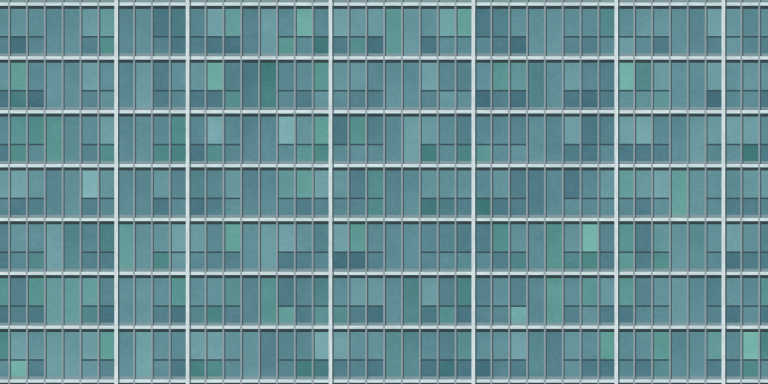
Give the GLSL for this texture, as a WebGL 1 fragment shader.

```glsl
precision highp float;
// Glass curtain wall: teal panes in a grid of mullions, white floor bands and piers.

uniform vec2 u_resolution;

float hash(vec2 p) {
  vec3 q = fract(p.xyx * 0.1031);
  q += dot(q, q.yzx + 33.33);
  return fract((q.x + q.y) * q.z);
}

float noise(vec2 p) {
  vec2 i = floor(p), f = fract(p);
  f = f * f * (3.0 - 2.0 * f);
  return mix(mix(hash(i), hash(i + vec2(1.0, 0.0)), f.x),
             mix(hash(i + vec2(0.0, 1.0)), hash(i + vec2(1.0, 1.0)), f.x), f.y);
}

// Box-filtered coverage of a stripe, given the signed distance to its centre.
float stripe(float d, float halfWidth, float pixel) {
  return clamp((d + halfWidth) / pixel + 0.5, 0.0, 1.0)
       - clamp((d - halfWidth) / pixel + 0.5, 0.0, 1.0);
}

// Signed distance to the nearest whole number.
float toGrid(float x) {
  return fract(x + 0.5) - 0.5;
}

// Signed distance to the nearest pier; bays are mostly eight panes wide.
float toPier(float x) {
  float d = mod(clamp(x, 8.0, 37.0) - 6.0, 8.0) - 4.0;
  if (x < 8.0) d = x - 6.0;
  if (x > 37.0) d = x - 40.0;
  return d;
}

// Pairs of columns whose glass runs the full storey height.
float isTall(float column) {
  float place = column < 10.0 ? mod(column - 2.0, 4.0) : mod(column - 13.0, 8.0);
  return 1.0 - step(2.0, place);
}

vec3 glass(float column, float storey, float lower, float tall) {
  vec2 id = vec2(column, storey * 2.0 + lower) + 7.0;
  float single = hash(id);
  float pair = hash(vec2(floor(column / 2.0) + 61.0, id.y));
  float shade = mix(single, pair, 0.45);
  shade += 0.16 - 0.3 * lower - 0.12 * tall;
  vec3 tint = mix(vec3(0.27, 0.43, 0.48), vec3(0.44, 0.62, 0.645), clamp(shade, 0.0, 1.0));
  // Some panes lean towards green, a few are paler
  float green = smoothstep(0.7, 0.95, hash(id + 113.0));
  tint += green * vec3(-0.015, 0.035, -0.015);
  tint += step(0.91, hash(id + 211.0)) * vec3(0.06, 0.07, 0.06);
  return tint;
}

void main() {
  vec2 uv = gl_FragCoord.xy / u_resolution;
  vec2 cells = vec2(43.0, 7.13);
  vec2 px = cells / u_resolution;
  float x = uv.x * cells.x - 0.5;
  float y = (1.0 - uv.y) * cells.y - 0.074;
  float column = mod(floor(x), 43.0);
  float storey = floor(y);
  float t = fract(y);
  float band = toGrid(y);
  float mullion = toGrid(x);
  float pier = toPier(x);

  // Glass panes with soft reflections
  float tall = isTall(column);
  float split = 1.0 - tall;
  float lower = split * clamp((t - 0.61) / px.y + 0.5, 0.0, 1.0);
  vec3 color = mix(glass(column, storey, 0.0, tall),
                   glass(column, storey, 1.0, tall), lower);
  color += 0.035 * (noise(vec2(x * 0.7, y * 3.0) + 20.0) - 0.5);
  color += 0.025 * (noise(vec2(x * 6.0, y * 26.0) + 50.0) - 0.5);
  color += 0.03 * (t - 0.5) * (1.0 - lower);

  // Dark transom between upper and lower panes
  color = mix(color, vec3(0.23, 0.32, 0.35), 0.9 * split * stripe(t - 0.61, 0.015, px.y));

  // Sill strip above each floor band, shadow beneath it
  color = mix(color, vec3(0.53, 0.61, 0.63), 0.85 * stripe(band + 0.06, 0.025, px.y));
  color = mix(color, vec3(0.21, 0.26, 0.27), 0.95 * stripe(band - 0.064, 0.026, px.y));

  // Grey mullions with a dark edge
  color = mix(color, vec3(0.28, 0.35, 0.38), 0.8 * stripe(mullion - 0.085, 0.04, px.x));
  color = mix(color, vec3(0.56, 0.62, 0.64), 0.9 * stripe(mullion, 0.05, px.x));

  // White floor band, crossed by faint mullion ticks
  float slab = stripe(band, 0.031, px.y);
  vec3 white = vec3(0.84, 0.90, 0.91) - 0.08 * noise(vec2(x * 2.0, storey * 5.0 + 9.0));
  white = mix(white, vec3(0.48, 0.54, 0.56), 0.6 * stripe(mullion, 0.06, px.x));
  color = mix(color, white, slab);

  // White piers with a shaded right side
  color = mix(color, vec3(0.29, 0.37, 0.40), 0.7 * stripe(pier - 0.15, 0.05, px.x));
  vec3 pierWhite = vec3(0.84, 0.89, 0.90) - 0.06 * noise(vec2(column, y * 9.0) + 5.0);
  color = mix(color, pierWhite, stripe(pier, 0.105, px.x));

  gl_FragColor = vec4(color, 1.0);
}
```
